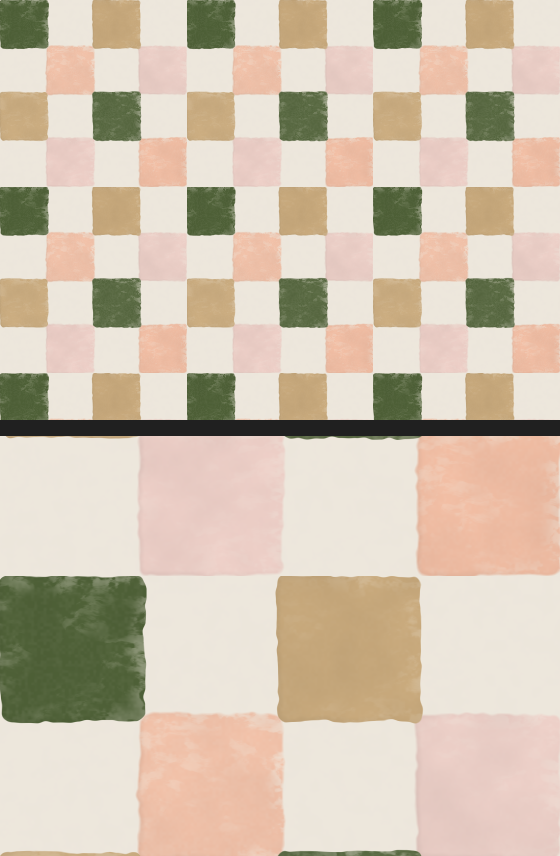
Top, the full canvas; bottom, a detail of the centre.
Give the GLSL for this pattern, as a WebGL 2 fragment shader.

```glsl
#version 300 es
precision highp float;
// Hand-painted checkerboard: green, tan, peach and pink squares on cream, worn like dry gouache.

uniform vec2 u_resolution;
out vec4 outColor;

const float CELLS_ACROSS = 12.0;
const float TILE = 4.0; // cells per repeat: 3 repeats across, 2.25 down
const vec3 CREAM = vec3(0.928, 0.904, 0.862);

// Paints: rgb, and in alpha how strongly the paint wears
const vec4 GREEN = vec4(0.305, 0.375, 0.215, 0.25);
const vec4 TAN   = vec4(0.775, 0.655, 0.480, 0.14);
const vec4 PEACH = vec4(0.930, 0.730, 0.630, 0.36);
const vec4 PINK  = vec4(0.912, 0.795, 0.765, 0.20);

float hash(vec2 p) {
  vec3 q = fract(vec3(p.xyx) * 0.1031);
  q += dot(q, q.yzx + 33.33);
  return fract((q.x + q.y) * q.z);
}

float noise(vec2 p) {
  vec2 i = floor(p), f = fract(p);
  f = f * f * (3.0 - 2.0 * f);
  return mix(mix(hash(i), hash(i + vec2(1, 0)), f.x),
             mix(hash(i + vec2(0, 1)), hash(i + vec2(1, 1)), f.x), f.y);
}

float fbm(vec2 p) {
  float sum = 0.0, amp = 0.533;
  for (int i = 0; i < 4; i++) {
    sum += amp * noise(p);
    p = p * 2.03 + 17.3;
    amp *= 0.5;
  }
  return sum;
}

float roundedBox(vec2 p, vec2 halfSize, float radius) {
  vec2 q = abs(p) - halfSize + radius;
  return length(max(q, 0.0)) + min(max(q.x, q.y), 0.0) - radius;
}

// Distance to a square with a hand-drawn, slightly ragged outline
float paintedSquare(vec2 p, float seed) {
  float wobble = (noise(p * 4.0 + seed) - 0.5) * 0.030
               + (noise(p * 17.0 + seed) - 0.5) * 0.020;
  return roundedBox(p, vec2(0.515, 0.521), 0.065) + wobble;
}

// Paint colour with cloudy pigment, dry streaks and scuffed edges
vec3 wornPaint(vec4 paint, vec2 p, float d, float seed, float fade) {
  vec2 s = p + seed;
  float cloud = fbm(s * 3.0);
  float streak = fbm(s * vec2(9.0, 17.0) + cloud * 2.0);
  float grain = noise(s * 45.0);

  // Scuffs gather by the rim, most of all towards the upper right
  float rim = smoothstep(-0.16, 0.0, d);
  float side = smoothstep(-0.5, 0.6, p.x - 0.5 * p.y);
  float scuff = rim * (0.25 + side) * smoothstep(0.38, 0.62, streak + 0.15 * (grain - 0.5));
  float dry = smoothstep(0.50, 0.72, streak) * smoothstep(0.35, 0.65, cloud);

  float lift = paint.a * (fade + 0.9 * scuff + 0.55 * dry + 0.25 * (grain - 0.5));
  vec3 color = mix(paint.rgb, CREAM, clamp(lift, 0.0, 1.0));

  // Pigment pools softly in clouds and in a thin line at the outline
  float pool = smoothstep(-0.045, -0.005, d) * (1.0 - side);
  return color * (1.0 + 0.07 * (cloud - 0.5) - 0.035 * pool);
}

void main() {
  // Cell units, with y running down from the top edge
  float scale = CELLS_ACROSS / u_resolution.x;
  vec2 cell = vec2(gl_FragCoord.x, u_resolution.y - gl_FragCoord.y) * scale;
  vec2 tile = mod(cell, TILE);

  vec3 color = CREAM + 0.008 * (fbm(tile * 12.0) - 0.5);

  // Eight squares per repeat: pale odd rows first, dark even rows over them
  for (int i = 0; i < 8; i++) {
    int row = 2 * (i & 1) + (i < 4 ? 1 : 0);
    int col = 2 * ((i >> 1) & 1) + (row & 1);
    vec2 center = vec2(0.517, 0.522) + vec2(0.990, 0.985) * vec2(col, row);
    vec2 p = tile - center;
    if (max(abs(p.x), abs(p.y)) > 0.6) continue;

    bool first = ((row / 2 + col / 2) & 1) == 0;
    bool pale = (row & 1) == 1;
    vec4 paint = pale ? (first ? PEACH : PINK) : (first ? GREEN : TAN);
    float fade = (row == 1 || row == 2) ? 0.30 : 0.05;

    float seed = 20.0 + 7.31 * float(i);
    float d = paintedSquare(p, seed);
    float softness = scale * 0.75 + (pale ? 0.008 : 0.0);
    float cover = 1.0 - smoothstep(-softness, softness, d);
    color = mix(color, wornPaint(paint, p, d, seed, fade), cover);
  }

  outColor = vec4(color, 1.0);
}
```
